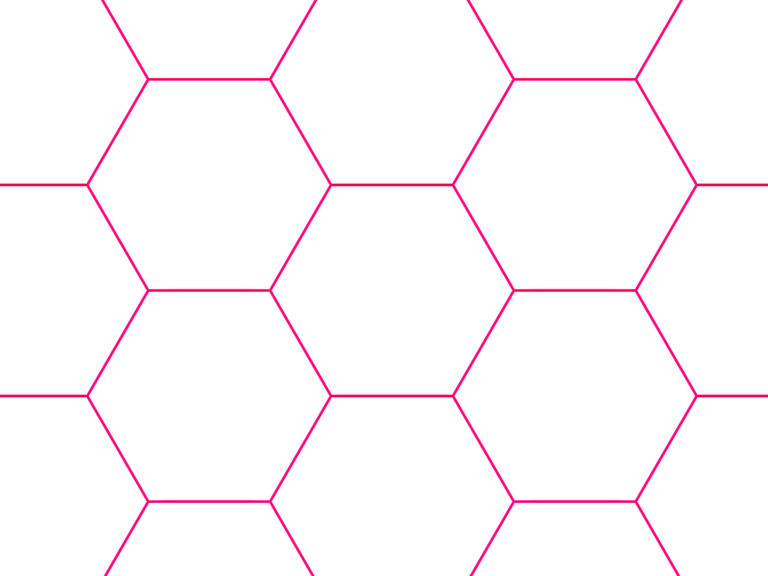
This pattern is drawn by a Shadertoy shader. Its source:

```glsl
#define SIDE 0.2116
#define LINE_WIDTH 0.0046
#define CENTER vec2(0.0139, -0.0043)
#define PAPER vec3(1.0)
#define SLANT_INK vec3(1.0, 0.01, 0.43)
#define FLAT_INK vec3(0.94, 0.02, 0.26)
#define FRINGE_INK vec3(1.0, 0.0, 0.56)
#define GLOW_AMOUNT 0.13
#define GLOW_HEIGHT 0.0065
#define GLOW_TOP 0.2

const float ROOT3 = 1.7320508;

// Offset from the nearest cell centre; z is 1 in the staggered columns
vec3 hexCell(vec2 p) {
    vec2 period = SIDE * vec2(3.0, ROOT3);
    vec2 a = mod(p + 0.5 * period, period) - 0.5 * period;
    vec2 b = mod(p, period) - 0.5 * period;
    return dot(a, a) < dot(b, b) ? vec3(a, 0.0) : vec3(b, 1.0);
}

void mainImage(out vec4 fragColor, in vec2 fragCoord) {
    float pixel = 1.0 / iResolution.y;
    vec2 p = (fragCoord - 0.5 * iResolution.xy) * pixel - CENTER;
    vec3 cell = hexCell(p);
    vec2 q = abs(cell.xy);

    // Distance to the closest flat or slanted side
    float slant = dot(q, vec2(0.5 * ROOT3, 0.5));
    float edge = 0.5 * ROOT3 * SIDE - max(q.y, slant);
    float flatSide = smoothstep(-pixel, pixel, q.y - slant);

    // Soft line with a pinker fringe around its core
    float aa = 0.9 * pixel;
    float cover = 1.0 - smoothstep(-aa, aa, edge - 0.5 * LINE_WIDTH);
    vec3 core = mix(SLANT_INK, FLAT_INK, flatSide);
    vec3 ink = mix(FRINGE_INK, core, smoothstep(0.7, 1.0, cover));

    // Faint glow resting on the lower flat sides of staggered cells
    float glow = cell.z * step(cell.y, 0.0) * step(p.y, GLOW_TOP) * flatSide;
    glow *= 1.0 - smoothstep(0.5 * LINE_WIDTH, GLOW_HEIGHT, edge);
    glow *= 1.0 - smoothstep(0.2, 0.5, q.x / SIDE);

    vec3 color = mix(PAPER, FRINGE_INK, GLOW_AMOUNT * glow);
    fragColor = vec4(mix(color, ink, cover), 1.0);
}
```
